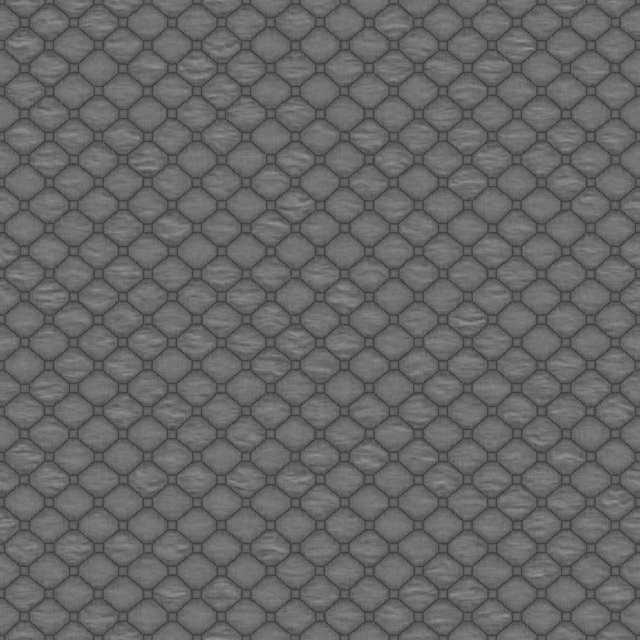
Give the GLSL for this texture, as a WebGL 2 fragment shader.

```glsl
#version 300 es
precision highp float;
// Grey quilted satin: puffed octagons, stitched diagonal seams and small squares at the crossings.

uniform vec2 u_resolution;
out vec4 fragColor;

const vec2 REPEATS = vec2(13.0, 14.0);
const vec2 LATTICE_SHIFT = vec2(0.0, 0.008);
const float SQUARE_HALF = 0.0070;
const float THREAD_HALF = 0.0009;
const float STITCHES = 7.0;
const vec3 CLOTH = vec3(0.462);
const vec3 HOLLOW = vec3(0.338);
const vec3 THREAD = vec3(0.235);

float hash(vec2 p) {
    vec3 q = fract(p.xyx * vec3(0.1031, 0.1030, 0.0973));
    q += dot(q, q.yzx + 33.33);
    return fract((q.x + q.y) * q.z);
}

// Value noise that wraps after a whole number of lattice steps.
float noise(vec2 p, vec2 period) {
    vec2 i = floor(p);
    vec2 f = fract(p);
    f = f * f * (3.0 - 2.0 * f);
    vec2 a = mod(i, period);
    vec2 b = mod(i + 1.0, period);
    return mix(mix(hash(a), hash(vec2(b.x, a.y)), f.x),
               mix(hash(vec2(a.x, b.y)), hash(b), f.x), f.y);
}

// Distance to a segment in x, position along it in y.
vec2 segment(vec2 p, vec2 a, vec2 b) {
    vec2 d = b - a;
    float t = clamp(dot(p - a, d) / dot(d, d), 0.0, 1.0);
    return vec2(length(p - a - d * t), t);
}

float boxDistance(vec2 p, float halfSize) {
    vec2 d = abs(p) - halfSize;
    return length(max(d, 0.0)) + min(max(d.x, d.y), 0.0);
}

// Centre of the puff holding p, in repeat units.
vec2 puffCentre(vec2 p, vec2 folded) {
    return folded.x > folded.y ? vec2(floor(p.x) + 0.5, round(p.y))
                               : vec2(round(p.x), floor(p.y) + 0.5);
}

// Light minus shadow on bent, mostly horizontal creases.
float creases(vec2 local, vec2 seed, vec2 scale) {
    float bend = (hash(seed + 7.0) - 0.5) * 16.0;
    vec2 w = local * scale + seed * 11.0 + 40.0;
    w.y += bend * local.x * local.x;
    w += 0.7 * noise(local * 6.0 + seed + 30.0, vec2(512.0));
    vec2 slope = vec2(0.06, 0.38);
    return noise(w + slope, vec2(1024.0)) - noise(w - slope, vec2(1024.0));
}

float lineMask(float d, float halfWidth, float pixel) {
    return 1.0 - smoothstep(halfWidth - 0.6 * pixel, halfWidth + 0.8 * pixel, d);
}

void main() {
    vec2 uv = gl_FragCoord.xy / u_resolution;
    float pixel = 1.0 / min(u_resolution.x, u_resolution.y);

    // Slightly uneven sewing
    vec2 wobble = vec2(noise(uv * 40.0, vec2(40.0)), noise(uv * 40.0 + 17.0, vec2(40.0)));
    vec2 p = (uv + (wobble - 0.5) * 0.0016) * REPEATS - LATTICE_SHIFT;

    // Fold the staggered lattice onto one crossing
    vec2 folded = abs(p - round(p));
    vec2 centre = puffCentre(p, folded);
    vec2 seed = mod(centre * 2.0, REPEATS * 2.0);
    vec2 local = p - centre;
    if (folded.x + folded.y > 0.5) folded = 0.5 - folded;
    vec2 q = folded / REPEATS;

    // Seams
    float box = boxDistance(q, SQUARE_HALF);
    vec2 seam = segment(q, vec2(SQUARE_HALF), 0.5 / REPEATS - SQUARE_HALF);
    float nearest = min(abs(box), seam.x);
    float inside = 1.0 - smoothstep(-pixel, pixel, box);

    // Puffed shading, brightest along a wide horizontal lens
    float hollow = exp(-nearest / 0.006);
    vec3 color = mix(CLOTH, HOLLOW, hollow);
    color -= 0.034 * smoothstep(0.13, 0.4, abs(local.y)) * (1.0 - inside);
    color *= 1.0 - 0.03 * inside;

    // Creases and gathers differ from puff to puff
    float body = (1.0 - inside) * smoothstep(0.0005, 0.009, nearest);
    float strength = mix(0.025, 0.125, hash(seed + 3.0));
    float folds = creases(local, seed, vec2(3.0, 10.0));
    float fineFolds = creases(local, seed + 31.0, vec2(6.0, 20.0));
    color += (folds + 0.6 * fineFolds) * strength * body;
    float gather = noise(local * vec2(38.0, 5.0) + seed * 9.0 + 50.0, vec2(1024.0)) - 0.5;
    color += gather * (0.008 + 0.075 * hollow) * (1.0 - inside);

    // Fine weave
    color += (noise(uv * vec2(320.0, 400.0), vec2(320.0, 400.0)) - 0.5) * 0.042;

    // Thread: dashed diagonals and firmer square outlines
    float dash = smoothstep(-0.5, 0.4, cos(6.2832 * STITCHES * seam.y));
    float diagonal = lineMask(seam.x, THREAD_HALF * mix(0.8, 1.15, dash), pixel);
    diagonal *= mix(0.25, 0.92, dash);
    float outline = lineMask(abs(box), THREAD_HALF * 0.85, pixel) * 0.72;
    color = mix(color, THREAD, max(diagonal, outline));

    fragColor = vec4(clamp(color, 0.0, 1.0), 1.0);
}
```
